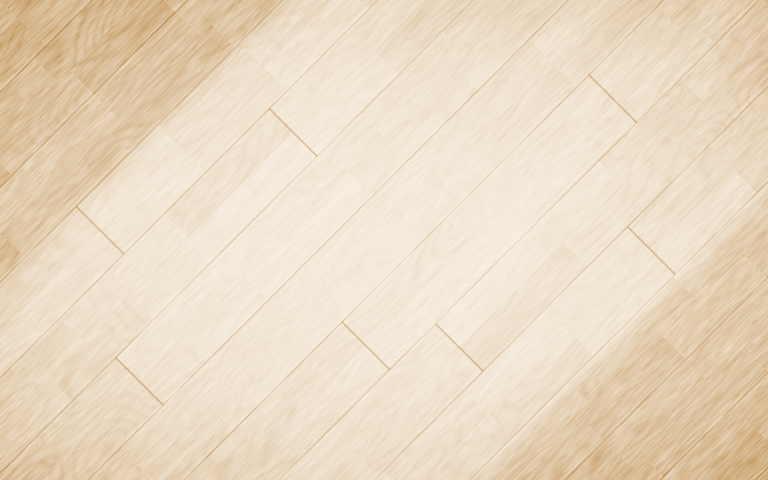
This texture is drawn by a Shadertoy shader. Its source:

```glsl
// Pale oak floor laid diagonally: wide planks split into half-width strips.
// Rotated plank coordinates drive seams, staggered joints and strip tones;
// stretched value noise gives the grain, and a warm vignette tints the corners.

float hash(vec2 p) {
    vec3 q = fract(p.xyx * vec3(0.1031, 0.103, 0.0973));
    q += dot(q, q.yzx + 33.33);
    return fract((q.x + q.y) * q.z);
}

float noise(vec2 p) {
    vec2 cell = floor(p), f = fract(p);
    f = f * f * (3.0 - 2.0 * f);
    return mix(mix(hash(cell), hash(cell + vec2(1, 0)), f.x),
               mix(hash(cell + vec2(0, 1)), hash(cell + vec2(1, 1)), f.x), f.y);
}

float crease(float dist, float width) {
    return 1.0 - smoothstep(width * 0.3, width + 0.8 / iResolution.y, dist);
}

// Position of the end joint in each row; 1.4 lies beyond the canvas
float jointStart(float row) {
    float starts[12] = float[12](1.4, 1.4, 1.4, -0.571, 0.035, -0.804,
                                 1.4, -0.258, -0.067, 0.535, 1.4, 1.4);
    return starts[int(clamp(row + 7.0, 0.0, 11.0))];
}

// Grain relative to zero: x runs along the board, y across it
float woodGrain(vec2 board, float seed) {
    vec2 g = board + vec2(seed * 17.0, seed * 9.0);
    float warp = noise(g * vec2(7.0, 22.0)) - 0.5;
    float pores = noise(vec2(g.x * 26.0, g.y * 210.0 + warp * 3.0)) - 0.5;
    float streaks = noise(vec2(g.x * 5.0, g.y * 80.0 + warp * 3.0)) - 0.5;
    float field = noise(g * vec2(2.8, 12.0)) * 9.0 + warp * 1.1;
    float rings = pow(0.5 + 0.5 * cos(6.2832 * field), 3.0) - 0.31;
    float fleck = smoothstep(0.68, 0.95, noise(g * vec2(34.0, 170.0)));
    return pores * 0.75 + streaks * 0.55 + fleck * 0.3 - 0.03
         + rings * mix(0.08, 0.5, seed);
}

void mainImage(out vec4 fragColor, in vec2 fragCoord) {
    vec2 p = (fragCoord - 0.5 * iResolution.xy) / iResolution.y;
    float along = p.x + p.y, across = p.x - p.y;

    // Planks, joints and strips
    float rowPos = (across - 0.083) / 0.1985;
    float row = floor(rowPos), strip = floor(rowPos * 2.0);
    float fromJoint = along - jointStart(row);
    float period = row == 0.0 ? 1.029 : 2.8;
    float stripLength = mod(strip, 3.0) < 0.5 ? 0.437 : 0.34;
    float block = floor(fromJoint / stripLength);
    float seed = hash(vec2(strip, block) + 40.0);

    // Warmth: vignette plus darker boards in two opposite corners
    vec2 q = p / vec2(0.8, 0.5);
    float warmth = 0.26 * pow(dot(q, q), 1.35) - 0.03;
    warmth += 0.36 * smoothstep(0.66, 0.75, abs(across));
    float contrast = 0.14 + 0.5 * clamp(warmth, 0.0, 0.8);

    // Strip tones, with a few deeper strips beside the joints
    bool deep = (strip == -6.0 && block == -1.0) || (strip == 3.0 && block == 0.0)
             || (strip == 0.0 && block == -1.0);
    float tone = warmth + (seed - 0.5) * contrast * 0.5 + (deep ? 0.09 : 0.0);
    tone += contrast * (deep ? 1.3 : 1.0) * woodGrain(vec2(along, across), seed);
    tone += 0.12 * contrast * (noise(p * 14.0) - 0.5);

    // Seams between planks, faint strip edges, dark end joints
    float seamDist = abs(rowPos - round(rowPos)) * 0.1404;
    float stripDist = abs(rowPos * 2.0 - round(rowPos * 2.0)) * 0.0702;
    float jointDist = abs(fromJoint - period * round(fromJoint / period)) * 0.7071;
    float wear = noise(vec2(along * 9.0, round(rowPos) * 7.0));
    tone += crease(seamDist, 0.0011) * (0.14 + 0.36 * wear);
    tone -= crease(abs(seamDist - 0.004), 0.0012) * 0.25 * contrast;
    tone += crease(stripDist, 0.001) * 0.2 * contrast;
    tone += crease(jointDist, 0.0014) * 0.7;

    vec3 color = mix(vec3(0.953, 0.908, 0.846), vec3(0.81, 0.67, 0.485), tone);
    fragColor = vec4(clamp(color, 0.0, 1.0), 1.0);
}
```
